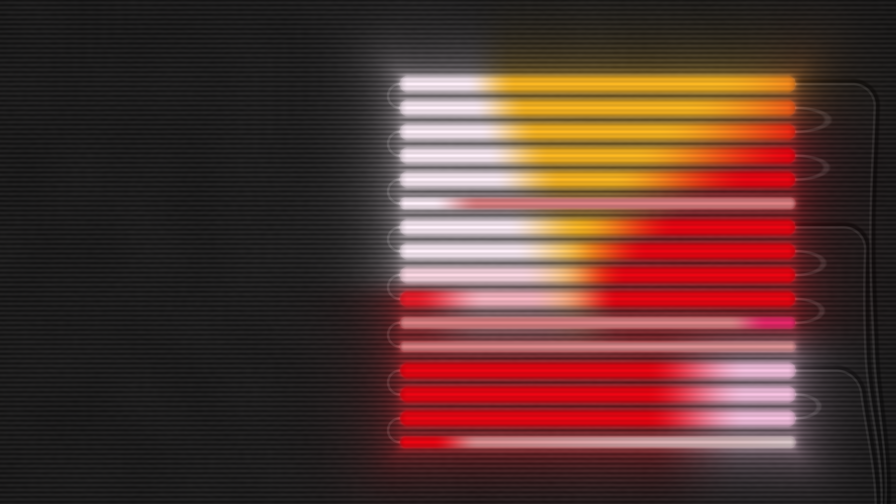
This background is drawn by a WebGL 1 fragment shader. Its source:

```glsl
precision highp float;
// A block of sixteen glowing neon tubes mounted on a dark, finely ribbed wall.
// A smooth colour field tints both tubes and halo; capsule distances shape the
// tubes, while ellipses and rounded corners draw the faint wires beside them.
uniform vec2 u_resolution;

#define TUBES 16.0        // number of tubes
#define TOP 0.8333        // height of the uppermost tube
#define PITCH 0.04738     // spacing between tubes
#define LEFT 0.794        // left end of the block
#define RIGHT 1.578       // right end of the block
#define RADIUS 0.0158     // radius of a full tube
#define RIBS 5.0          // wall ribs per tube spacing
#define GLOW_REACH 0.052  // falloff length of the outer glow
#define GLOW_POWER 0.31   // strength of the outer glow

const vec3 WHITE = vec3(0.97, 0.91, 0.95);
const vec3 ROSE = vec3(0.94, 0.52, 0.58);
const vec3 AMBER = vec3(0.96, 0.70, 0.13);
const vec3 RED = vec3(0.90, 0.02, 0.07);
const vec3 PINK = vec3(0.94, 0.74, 0.86);
const vec3 MAGENTA = vec3(0.88, 0.15, 0.40);
const vec3 FADED = vec3(0.84, 0.49, 0.50);
const vec3 PALE = vec3(0.83, 0.76, 0.77);

vec2 gradient(vec2 cell) {
  float h = fract(sin(dot(cell, vec2(127.1, 311.7))) * 43758.5);
  return vec2(cos(6.2832 * h), sin(6.2832 * h));
}

float gradientNoise(vec2 p) {
  vec2 i = floor(p), f = fract(p);
  vec2 u = f * f * (3.0 - 2.0 * f);
  vec2 e = vec2(1.0, 0.0);
  float a = dot(gradient(i), f);
  float b = dot(gradient(i + e.xy), f - e.xy);
  float c = dot(gradient(i + e.yx), f - e.yx);
  float d = dot(gradient(i + e.xx), f - e.xx);
  return mix(mix(a, b, u.x), mix(c, d, u.x), u.y);
}

// Soft step of given half width around a centre
float ramp(float centre, float width, float x) {
  return smoothstep(centre - width, centre + width, x);
}

// Colour at fraction t along a tube, for a possibly fractional row
vec3 lightField(float t, float row) {
  float rise = pow(max(9.0 - row, 0.0) / 9.0, 1.6);
  vec3 warm = mix(AMBER, RED, ramp(0.46 + 0.64 * rise, 0.09 + 0.23 * rise, t));
  vec3 cool = mix(WHITE, ROSE, 0.6 * smoothstep(7.0, 9.5, row));
  float ember = smoothstep(8.0, 9.3, row) * (1.0 - smoothstep(0.03, 0.22, t));
  cool = mix(cool, RED, ember);
  vec3 upper = mix(cool, warm, ramp(0.23 + 0.023 * row, 0.065 + 0.006 * row, t));
  vec3 lower = mix(RED, PINK, ramp(0.75, 0.13, t));
  return mix(upper, lower, smoothstep(9.6, 11.8, row));
}

float isRow(float row, float n) {
  return 1.0 - step(0.5, abs(row - n));
}

// Colour of a whole-numbered row; thin tubes are washed out
vec3 tubeColor(float t, float row, float thin) {
  float middle = isRow(row, 10.0) + isRow(row, 11.0);
  vec3 washed = mix(FADED, PALE, t * smoothstep(9.0, 15.0, row));
  washed = mix(washed, MAGENTA, isRow(row, 10.0) * ramp(0.88, 0.05, t));
  float wash = thin * smoothstep(0.08, 0.20, t + 0.3 * middle);
  return mix(lightField(t, row), washed, wash);
}

float line(float d, float width) {
  return 1.0 - smoothstep(0.2 * width, width, abs(d));
}

// Half ellipse joining two tube ends; side is -1 for left, 1 for right
float wireLoop(vec2 p, vec2 centre, vec2 radii, float side) {
  vec2 q = p - centre;
  float d = (length(q / radii) - 1.0) * min(radii.x, radii.y);
  return line(d, 0.004) * step(0.0, q.x * side);
}

// Lead leaving a tube, rounding a corner and dropping down the wall
float cable(vec2 p, float k) {
  float bend = 0.045;
  float drop = 1.732 - 0.012 * k + 0.005 * sin(9.0 * p.y + k);
  drop += 0.025 * smoothstep(0.3, 0.0, p.y);
  vec2 q = p - vec2(drop - bend, TOP - 6.0 * k * PITCH - bend);
  return (length(max(q, 0.0)) - bend) + step(p.x, RIGHT);
}

void main() {
  vec2 p = gl_FragCoord.xy / u_resolution.y;
  float rows = (TOP - p.y) / PITCH;
  float row = clamp(floor(rows + 0.5), 0.0, TUBES - 1.0);
  float t = clamp((p.x - LEFT) / (RIGHT - LEFT), 0.0, 1.0);
  float rib = 0.5 + 0.5 * cos(6.2832 * RIBS * rows);

  // Ribbed wall with grain and a soft vignette
  float grain = gradientNoise(p * vec2(70.0, 160.0)) + gradientNoise(p * 9.0);
  float vignette = 1.0 - 0.16 * length(p - vec2(0.8, 0.5));
  vec3 color = vec3(0.125, 0.122, 0.123) * vignette * (0.72 + 0.5 * rib + 0.1 * grain);

  // Wires and their shadows
  float wire = 0.0;
  for (int i = 0; i < 8; i++) {
    float k = float(i);
    float y = TOP - (2.0 * k + 0.5) * PITCH;
    wire = max(wire, wireLoop(p, vec2(LEFT, y), vec2(0.024, 0.5 * PITCH), -1.0));
    float paired = step(mod(k, 3.0), 1.5) * step(k, 6.5);
    vec2 end = vec2(RIGHT, y - PITCH);
    wire = max(wire, paired * wireLoop(p, end, vec2(0.065 - 0.003 * k, 0.5 * PITCH), 1.0));
  }
  for (int i = 0; i < 3; i++) {
    float d = cable(p, float(i));
    color *= 1.0 - 0.45 * line(d - 0.006, 0.007);
    wire = max(wire, 0.8 * line(d, 0.004));
  }
  color += 0.085 * wire;

  // Glow spilling out of the block
  vec2 low = vec2(LEFT, TOP - (TUBES - 1.0) * PITCH - RADIUS);
  vec2 high = vec2(RIGHT, TOP + RADIUS);
  float outside = length(p - clamp(p, low, high));
  vec3 spill = lightField(t, clamp(rows, 0.0, TUBES - 1.0));
  color += spill * GLOW_POWER * exp(-outside / GLOW_REACH) * (0.85 + 0.25 * rib);

  // Tubes with soft rims and a close halo
  float thin = max(isRow(mod(row, 5.0), 0.0) * step(0.5, row), isRow(row, 11.0));
  float radius = RADIUS - 0.0045 * thin - 0.002 * isRow(row, 11.0);
  float x = clamp(p.x, LEFT + radius, RIGHT - radius);
  float d = length(p - vec2(x, TOP - row * PITCH)) - radius;
  vec3 tube = tubeColor(t, row, thin);
  color += tube * 0.28 * exp(-max(d, 0.0) / 0.005);
  float core = smoothstep(0.0, -radius, d);
  tube *= (0.88 + 0.14 * core) * (0.92 + 0.1 * rib);
  color = mix(color, tube, 1.0 - smoothstep(-0.005, 0.003, d));

  gl_FragColor = vec4(clamp(color, 0.0, 1.0), 1.0);
}
```
